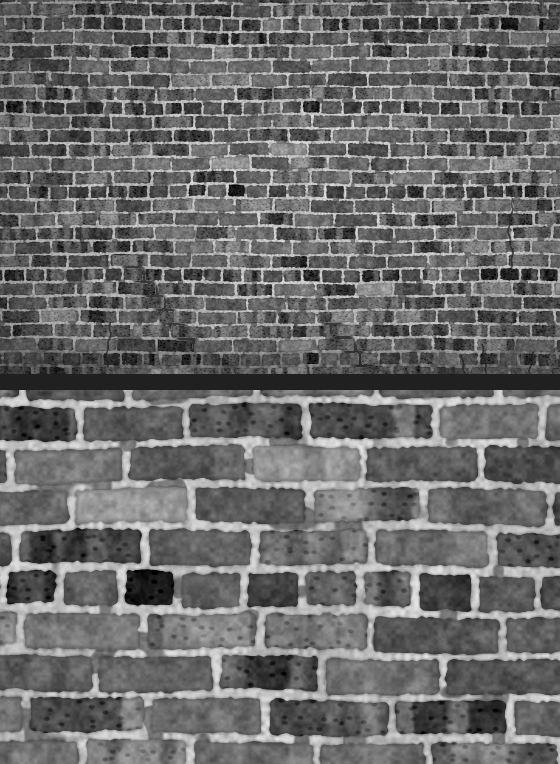
Top: the whole. Bottom: its middle third, enlarged.
Give the GLSL for this texture, as a Shadertoy shader.

```glsl
// Weathered grey brick wall: stretcher courses with a header course every sixth row.
// Each brick is a rounded box with uneven joints, tone and vertical kiln bands;
// noise adds grain, pits and grime, and cracks and dry stems run over the wall.

float hash(vec2 p) {
    vec3 h = fract(p.xyx * 0.1031);
    h += dot(h, h.yzx + 33.33);
    return fract((h.x + h.y) * h.z);
}

float noise(vec2 p) {
    vec2 i = floor(p), f = fract(p);
    f = f * f * (3.0 - 2.0 * f);
    return mix(mix(hash(i), hash(i + vec2(1, 0)), f.x),
               mix(hash(i + vec2(0, 1)), hash(i + vec2(1, 1)), f.x), f.y);
}

// Distance to the nearest scattered point, one per cell
float cellular(vec2 p) {
    float nearest = 2.0;
    for (int y = -1; y <= 1; y++)
    for (int x = -1; x <= 1; x++) {
        vec2 cell = floor(p) + vec2(x, y);
        vec2 point = cell + vec2(hash(cell), hash(cell + 41.0));
        nearest = min(nearest, length(p - point));
    }
    return nearest;
}

// Position of a vertical joint, in brick lengths
float joint(float i, float row) {
    return i + 0.13 * (hash(vec2(i, row + 70.0)) - 0.5);
}

float roundBox(vec2 p, vec2 halfSize, float radius) {
    vec2 e = abs(p) - halfSize + radius;
    return length(max(e, 0.0)) + min(max(e.x, e.y), 0.0) - radius;
}

void mainImage(out vec4 fragColor, in vec2 fragCoord) {
    vec2 uv = fragCoord / iResolution.xy;
    vec2 p = vec2(fragCoord.x, iResolution.y - fragCoord.y) / iResolution.y;
    float pixel = 1.0 / iResolution.y;

    // Wall space: one unit per course, counted downward, with a slight sag
    vec2 q = p * 26.8 - vec2(0.0, 0.235);
    q.y += 0.06 * sin(q.x * 0.23 + q.y * 0.3) + 0.03 * sin(q.x * 0.9 + q.y);
    float grain = noise(q * 9.0) - 0.5;
    float rough = noise(q * 4.0) - 0.5;

    // Course and brick
    float row = floor(q.y);
    float header = step(abs(mod(row, 6.0) - 1.0), 0.5);
    float len = mix(2.85, 1.42, header);
    float x = q.x / len + 0.5 * mod(row, 2.0) + 0.35 * hash(vec2(row, 7.0));
    float id = floor(x);
    id += step(joint(id + 1.0, row), x) - step(x, joint(id, row));
    float left = joint(id, row), right = joint(id + 1.0, row);
    vec2 brick = vec2(id, row);
    float tint = hash(brick + 11.0), age = hash(brick + 53.0);

    vec2 local = vec2((x - 0.5 * (left + right)) * len, fract(q.y) - 0.5);
    local.y += 0.05 * (age - 0.5) + local.x * 0.025 * (tint - 0.5);
    vec2 halfSize = vec2((right - left) * len * 0.5, 0.5) - 0.085 - 0.025 * age;
    float d = roundBox(local, halfSize, 0.1) + 0.07 * rough + 0.05 * grain;

    // Brick face: own tone, kiln bands, pale patches, pits
    float face = 0.355 + 0.17 * (tint - 0.5) - 0.075 * header;
    float band = noise(vec2(q.x * 2.3 + 0.2 * rough, id * 7.0 + row * 13.0));
    face += (smoothstep(0.3, 0.7, band) - 0.5) * 0.24 * age;
    face += smoothstep(0.88, 0.95, hash(brick + 97.0)) * 0.13;
    face += 0.11 * grain + 0.12 * rough + 0.07 * (noise(q * 1.3) - 0.5);
    float pits = 1.0 - smoothstep(0.08, 0.25, cellular(q * vec2(2.5, 3.5)));
    face -= 0.13 * pits * step(0.45, age);
    face *= 0.84 + 0.16 * smoothstep(0.0, 0.1, -d);

    // Mortar: pale, shaded beside bricks, dirty near the ground
    float grime = smoothstep(0.89, 0.98, p.y + 0.05 * (noise(q * 0.7) - 0.5));
    float mortar = 0.71 + 0.16 * grain + 0.12 * (noise(q * 0.6) - 0.5);
    mortar *= 0.82 + 0.18 * smoothstep(0.0, 0.07, d);
    mortar *= 1.0 - 0.4 * smoothstep(0.73, 0.82, noise(q * 1.7 + 30.0));
    mortar = mix(mortar, 0.43 + 0.3 * rough, grime);

    // Stepped cracks: open joints along two slanting paths
    for (int k = 0; k < 2; k++) {
        vec2 start = mix(vec2(0.33, 0.68), vec2(0.87, 0.84), float(k));
        vec2 r = p - start;
        float along = step(0.0, r.y) * step(r.y, 0.26 - 0.12 * float(k));
        float near = 1.0 - smoothstep(0.018, 0.035, abs(r.x - 0.75 * r.y));
        mortar = mix(mortar, 0.1, 0.8 * along * near * smoothstep(0.0, 0.04, d));
    }

    float edge = 26.8 * pixel * 0.6;
    float tone = mix(mortar, face, smoothstep(edge, -edge, d));

    // Dry stems and thin vertical cracks: x, top, bottom
    vec3 stems[5] = vec3[5](vec3(0.29, 0.86, 0.98), vec3(1.24, 0.95, 1.0),
        vec3(1.295, 0.92, 1.0), vec3(1.42, 0.94, 1.0), vec3(1.365, 0.53, 0.75));
    for (int k = 0; k < 5; k++) {
        vec3 s = stems[k];
        float bend = 0.005 * sin(p.y * 45.0 + s.x * 20.0) + 0.002 * sin(p.y * 170.0);
        float stem = 1.0 - smoothstep(0.001, 0.001 + pixel, abs(p.x - s.x - bend));
        tone = mix(tone, 0.13, 0.7 * stem * step(s.y, p.y) * step(p.y, s.z));
    }

    // Light falls off from right of centre
    vec2 fromLight = uv - vec2(0.58, 0.48);
    tone *= 1.09 - 0.6 * dot(fromLight, fromLight);
    tone += 0.05 * (noise(q * 17.0) - 0.5);
    fragColor = vec4(vec3(clamp(tone, 0.0, 1.0)), 1.0);
}
```
